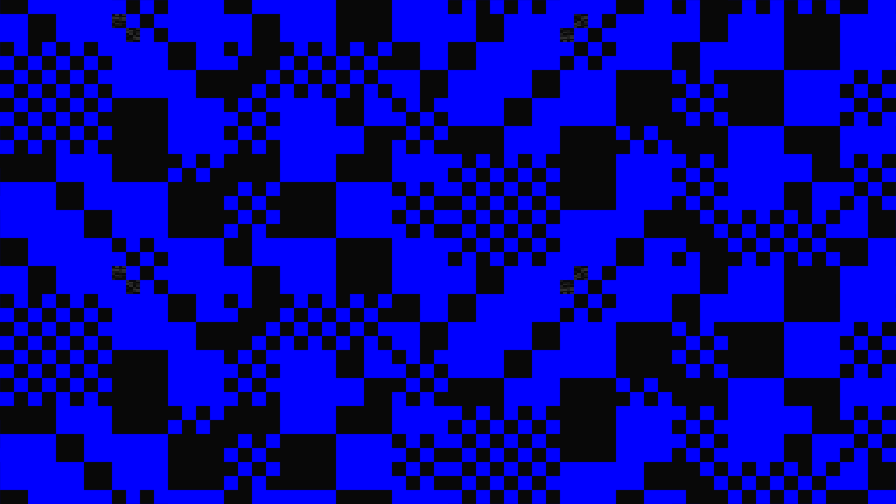
Reproduce this pattern procedurally as a Shadertoy shader.

```glsl
// Blue and black mosaic of solid, checkered and stair-stepped tiles, 4 x 4 cells each.
// A block 32 cells wide and 18 high repeats downward; every second column of blocks
// is flipped upside down. Cells are blended at their borders for smooth edges.

const int PLAIN = 0, SOLID = 1, CHECK = 2, STAIR = 3, CROSS = 4, WORN = 5;

// Tile kinds of one block, top to bottom; the last row is half as high.
const int TILE_KINDS[40] = int[40](
    0, 3, 0, 1, 2, 1, 0, 2,
    3, 0, 5, 0, 3, 0, 1, 0,
    2, 2, 0, 3, 4, 2, 2, 3,
    2, 2, 1, 0, 2, 0, 3, 2,
    1, 0, 1, 2, 1, 0, 1, 0);

float hash(vec2 p) {
    vec3 q = fract(vec3(p.xyx) * 0.1031);
    q += dot(q, q.yzx + 33.33);
    return fract((q.x + q.y) * q.z);
}

// Colour of one cell, counted from the top left; local is the place inside it.
vec3 cellColor(ivec2 cell, vec2 local) {
    bool flipped = (cell.x & 32) != 0;
    if (flipped) {
        cell.y = 3 - cell.y;
        local.y = 1.0 - local.y;
    }
    cell = ivec2(cell.x & 31, (cell.y + 41) % 18);

    int kind = TILE_KINDS[cell.y / 4 * 8 + cell.x / 4];
    ivec2 quarter = (cell >> 1) & 1;
    bool diagonal = quarter.x == quarter.y;
    bool checker = ((cell.x + cell.y) & 1) == 0;

    bool dark = kind == SOLID
        || (kind == STAIR && diagonal)
        || (kind == CROSS && (checker || !diagonal))
        || ((kind == CHECK || kind == WORN) && checker);
    if (!dark) return vec3(0.0, 0.0, 1.0);

    // Grey flecks in the lower left quarter of a worn tile
    float wear = 0.0;
    if (kind == WORN && quarter == ivec2(0, 1)) {
        float fleck = hash(floor(local * vec2(4.0, 8.0)) + vec2(cell) * 8.0);
        wear = 0.17 * fleck * fleck;
    }
    return vec3(0.03 + wear);
}

void mainImage(out vec4 fragColor, in vec2 fragCoord) {
    // 36 cells fill the height, counted downward
    vec2 p = fragCoord / iResolution.y * 36.0;
    p.y = 36.0 - p.y;

    // Blend the four nearest cells over a ramp about one pixel wide
    vec2 corner = floor(p - 0.5);
    float ramp = 1.15 * 36.0 / iResolution.y;
    vec2 blend = clamp((p - corner - 1.0) / ramp + 0.5, 0.0, 1.0);

    vec3 color = vec3(0.0);
    for (int y = 0; y < 2; y++) {
        for (int x = 0; x < 2; x++) {
            vec2 side = vec2(x, y);
            vec2 weight = mix(1.0 - blend, blend, side);
            vec2 local = clamp(p - corner - side, 0.0, 0.999);
            color += weight.x * weight.y * cellColor(ivec2(corner + side), local);
        }
    }
    fragColor = vec4(color, 1.0);
}
```
